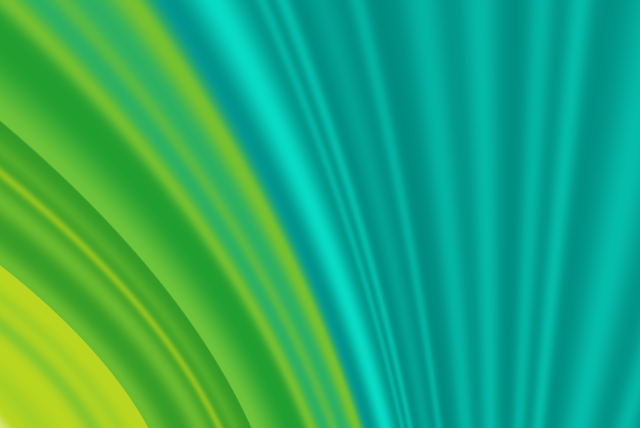
A WebGL 1 fragment shader for this background:

```glsl
precision highp float;
// Fanned silk: folds of yellow, green and teal sweep up from the lower edge.
// Each pixel is traced down its curved fold to a foot on the lower edge,
// and the colour is a sum of soft folds across that foot position.

uniform vec2 u_resolution;

// Fan shape, in canvas widths
const float FAN_CENTRE = 0.775;   // foot of the upright fold
const float KNEE = 0.527;         // left of this the lean grows slowly
const float KNEE_SLOPE = 0.4;
const float BEND_CENTRE = 0.833;  // folds right of this are straight
const float BEND = 1.77;

// Boundaries between the sheets, as foot positions
const float YELLOW_EDGE = 0.232;
const float GREEN_EDGE = 0.393;
const float TEAL_START = 0.559;
const float TEAL_END = 0.577;
const float EDGE_SOFTNESS = 0.0016;

const vec3 PALE = vec3(0.86, 0.91, 0.55);
const vec3 YELLOW = vec3(0.72, 0.84, 0.12);
const vec3 LIME = vec3(0.46, 0.76, 0.19);
const vec3 LEAF = vec3(0.43, 0.77, 0.23);
const vec3 MOSS = vec3(0.20, 0.61, 0.15);
const vec3 DEEP_GREEN = vec3(0.13, 0.62, 0.19);
const vec3 JADE = vec3(0.15, 0.69, 0.40);
const vec3 DARK_TEAL = vec3(0.00, 0.53, 0.49);
const vec3 LIGHT_TEAL = vec3(0.02, 0.73, 0.66);
const vec3 BLUE_TEAL = vec3(0.00, 0.60, 0.60);

// Horizontal position at height t of the fold with the given foot
float foldX(float foot, float t) {
  float lean = max(foot - FAN_CENTRE,
                   KNEE - FAN_CENTRE + KNEE_SLOPE * (foot - KNEE));
  float left = min(foot - BEND_CENTRE, 0.0);
  return foot + lean * t - BEND * left * left * t * t;
}

// Invert foldX by bisection
float findFoot(vec2 uv) {
  float low = -0.1;
  float high = 1.1;
  for (int i = 0; i < 20; i++) {
    float middle = 0.5 * (low + high);
    if (foldX(middle, uv.y) < uv.x) low = middle;
    else high = middle;
  }
  return 0.5 * (low + high);
}

// Soft ridge across the foot position
float ridge(float s, float centre, float width) {
  float d = (s - centre) / width;
  return exp(-d * d);
}

float edge(float s, float position) {
  return smoothstep(position - EDGE_SOFTNESS, position + EDGE_SOFTNESS, s);
}

vec3 yellowSheet(float s) {
  float shade = 0.75 * ridge(s, 0.145, 0.017) + 0.35 * ridge(s, 0.187, 0.014)
              + 0.30 * ridge(s, 0.060, 0.025);
  vec3 colour = mix(YELLOW, LIME, shade);
  return mix(PALE, colour, smoothstep(-0.005, 0.025, s));
}

vec3 mossSheet(float s) {
  float light = 0.85 * ridge(s, 0.238, 0.023) + 0.80 * ridge(s, 0.312, 0.018)
              + 0.45 * ridge(s, 0.366, 0.012);
  vec3 colour = mix(MOSS, LIME, light);
  return mix(colour, YELLOW, 0.65 * ridge(s, 0.343, 0.007));
}

vec3 greenSheet(float s) {
  vec3 colour = mix(LEAF, DEEP_GREEN, smoothstep(0.395, 0.455, s));
  colour = mix(colour, JADE, smoothstep(0.470, 0.505, s));
  float light = 0.95 * ridge(s, 0.487, 0.011) + 0.60 * ridge(s, 0.521, 0.009)
              + ridge(s, 0.557, 0.012);
  return mix(colour, LIME, min(light, 1.0));
}

vec3 tealSheet(float s) {
  // Bright narrow folds near the green sheet
  float light = 0.08 + 1.55 * ridge(s, 0.602, 0.015)
              + 0.75 * ridge(s, 0.629, 0.004) + 0.95 * ridge(s, 0.641, 0.005)
              + 0.45 * ridge(s, 0.664, 0.010) + 0.75 * ridge(s, 0.686, 0.006);
  // Broad folds of the open fan
  light += 0.80 * ridge(s, 0.727, 0.014) + 0.88 * ridge(s, 0.766, 0.014)
         + 0.80 * ridge(s, 0.811, 0.011) + 0.92 * ridge(s, 0.841, 0.011)
         + 0.95 * ridge(s, 0.905, 0.027) + 0.85 * ridge(s, 0.977, 0.020);
  vec3 colour = DARK_TEAL + (LIGHT_TEAL - DARK_TEAL) * light;
  return mix(colour, BLUE_TEAL, 0.8 * ridge(s, 0.572, 0.008));
}

void main() {
  float s = findFoot(gl_FragCoord.xy / u_resolution);
  vec3 colour = mix(yellowSheet(s), mossSheet(s), edge(s, YELLOW_EDGE));
  colour = mix(colour, greenSheet(s), edge(s, GREEN_EDGE));
  colour = mix(colour, tealSheet(s), smoothstep(TEAL_START, TEAL_END, s));
  gl_FragColor = vec4(clamp(colour, 0.0, 1.0), 1.0);
}
```
